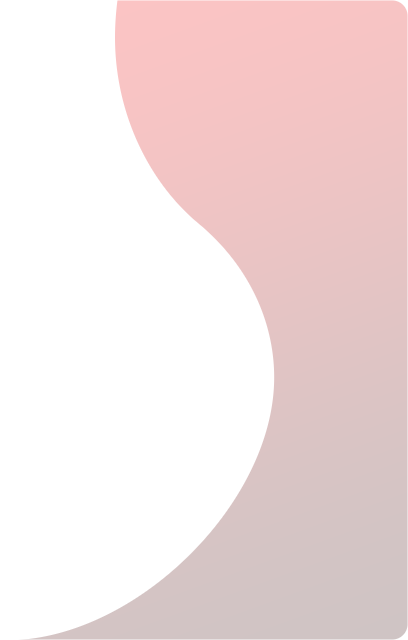
This background is drawn by a WebGL 2 fragment shader. Its source:

```glsl
#version 300 es
precision highp float;
// A rounded card with a rose to grey diagonal gradient, cut by a white wave.
// The wave is a chain of cubic curves, each solved for the pixel's height,
// and its edge is smoothed by the distance along the curve's normal.
uniform vec2 u_resolution;
out vec4 fragColor;

vec2 cubic(vec2 a, vec2 b, vec2 c, vec2 d, float t) {
    float s = 1.0 - t;
    return s * s * s * a + 3.0 * s * s * t * b + 3.0 * s * t * t * c + t * t * t * d;
}

// Signed distance to a curve that only descends; positive on its right.
float curveSide(vec2 p, vec2 a, vec2 b, vec2 c, vec2 d) {
    float low = 0.0, high = 1.0;
    for (int i = 0; i < 18; i++) {
        float mid = 0.5 * (low + high);
        if (cubic(a, b, c, d, mid).y < p.y) low = mid;
        else high = mid;
    }
    float t = 0.5 * (low + high), s = 1.0 - t;
    vec2 tangent = s * s * (b - a) + 2.0 * s * t * (c - b) + t * t * (d - c);
    return (p.x - cubic(a, b, c, d, t).x) * tangent.y / length(tangent);
}

float waveSide(vec2 p) {
    vec2 crest = vec2(0.1797, 0.0586);
    vec2 bend = vec2(0.3099, 0.349);
    vec2 belly = vec2(0.4284, 0.5898);
    if (p.y < crest.y)
        return curveSide(p, vec2(0.1836, 0.0), vec2(0.181, 0.02), vec2(0.1797, 0.04), crest);
    if (p.y < bend.y)
        return curveSide(p, crest, vec2(0.1797, 0.1758), vec2(0.2318, 0.2839), bend);
    if (p.y < belly.y)
        return curveSide(p, bend, vec2(0.3854, 0.4115), vec2(0.4284, 0.4987), belly);
    return curveSide(p, belly, vec2(0.4284, 0.7813), vec2(0.2214, 0.9896), vec2(0.026, 1.0));
}

float roundedBox(vec2 p, vec2 halfSize, float radius) {
    vec2 q = abs(p) - halfSize + radius;
    return length(max(q, 0.0)) + min(max(q.x, q.y), 0.0) - radius;
}

void main() {
    // Heights run from 0 at the top to 1 at the bottom.
    vec2 p = vec2(gl_FragCoord.x, u_resolution.y - gl_FragCoord.y) / u_resolution.y;
    float pixel = 1.0 / u_resolution.y;
    vec2 card = vec2(u_resolution.x / u_resolution.y, 1.0);

    // Diagonal gradient
    vec3 rose = vec3(0.985, 0.768, 0.768);
    vec3 grey = vec3(0.81, 0.77, 0.77);
    float along = dot(p, vec2(0.342, 0.94));
    vec3 tint = mix(rose, grey, smoothstep(0.0, 1.0, 0.5 + (along - 0.61) * 0.82));

    // Wave and rounded card edges
    float wave = clamp(0.5 + waveSide(p) / pixel, 0.0, 1.0);
    float box = roundedBox(p - 0.5 * card, 0.5 * card - 0.0007, 0.024);
    float inside = clamp(0.5 - box / pixel, 0.0, 1.0);

    fragColor = vec4(mix(vec3(1.0), tint, wave * inside), 1.0);
}
```
